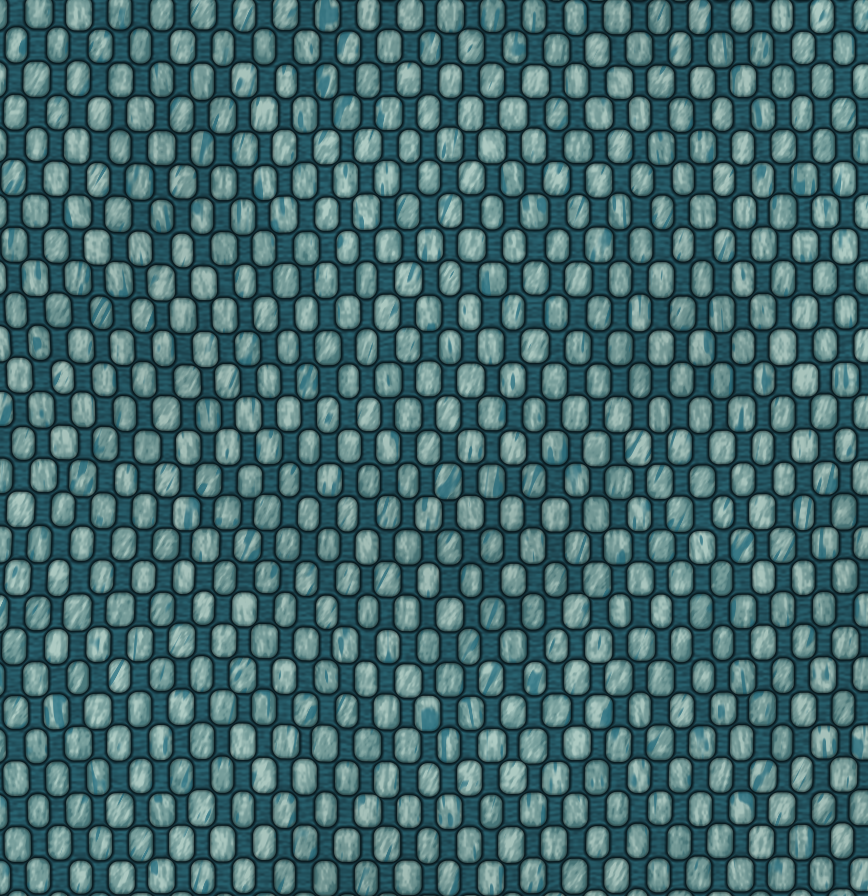
This texture is drawn by a WebGL 1 fragment shader. Its source:

```glsl
precision highp float;
uniform vec2 u_resolution;

#define REPEATS vec2(21.0, 27.0)
#define PHASE vec2(0.06, 0.08)
#define KNOT_HALF vec2(0.365, 0.515)
#define KNOT_ROUND 0.29
#define JITTER 0.07
#define INK vec3(0.03, 0.09, 0.11)
#define DEEP vec3(0.10, 0.23, 0.27)
#define TEAL vec3(0.15, 0.36, 0.41)
#define SHADE vec3(0.28, 0.46, 0.47)
#define MID vec3(0.45, 0.60, 0.59)
#define LIGHT vec3(0.66, 0.77, 0.74)
#define STREAK vec3(0.14, 0.42, 0.49)

float hash(vec2 p) {
  vec3 q = fract(p.xyx * 0.1031);
  q += dot(q, q.yzx + 33.33);
  return fract((q.x + q.y) * q.z);
}

float noise(vec2 p) {
  vec2 i = floor(p), f = fract(p);
  f = f * f * (3.0 - 2.0 * f);
  return mix(mix(hash(i), hash(i + vec2(1.0, 0.0)), f.x),
             mix(hash(i + vec2(0.0, 1.0)), hash(i + vec2(1.0)), f.x), f.y);
}

float roundBox(vec2 p, vec2 halfSize, float radius) {
  vec2 q = abs(p) - halfSize + radius;
  return length(max(q, 0.0)) + min(max(q.x, q.y), 0.0) - radius;
}

// Distance to the closest knot; returns its cell id and local position
float nearestKnot(vec2 p, out vec2 id, out vec2 local) {
  float best = 10.0;
  for (int j = -1; j <= 1; j++) {
    float row = floor(p.y) + float(j);
    float x = p.x + 0.5 * mod(row + 1.0, 2.0);
    vec2 cell = vec2(floor(x), row) + 50.0;
    vec2 rnd = vec2(hash(cell), hash(cell + 71.3)) - 0.5;
    vec2 f = vec2((fract(x) - 0.5) * 1.25, p.y - row - 0.5) + rnd * JITTER;
    vec2 size = KNOT_HALF + vec2(hash(cell + 19.7) - 0.5, rnd.x) * vec2(0.10, 0.05);
    float d = roundBox(f, size, KNOT_ROUND);
    if (d < best) {
      best = d;
      id = cell;
      local = f;
    }
  }
  return best;
}

// Ribbed dark yarn seen between the knots
vec3 gapColor(vec2 p, float d) {
  float rib = 0.5 + 0.5 * cos(6.2832 * (p.y * 5.0 + 0.6 * noise(p * 3.0)));
  float grain = noise(p * vec2(9.0, 14.0) + 7.0);
  vec3 yarn = mix(DEEP, TEAL, clamp(0.15 + 0.45 * rib + 0.7 * grain, 0.0, 1.15));
  return mix(INK, yarn, smoothstep(0.0, 0.13, d));
}

// Pale domed knot with slanted fibres and blue streaks
vec3 knotColor(vec2 f, vec2 id, float d) {
  float slant = mix(-0.15, 0.55, hash(id + 5.1));
  vec2 along = vec2(f.x + slant * f.y, f.y) + id * 7.0;
  float fibre = noise(along * vec2(10.0, 2.6));
  float fluff = noise(along * vec2(15.0, 9.0) + 31.0);
  float dome = smoothstep(0.0, 0.26, -d);
  float tone = 0.12 + 0.5 * dome + 0.65 * (fibre - 0.5) + 0.4 * (fluff - 0.5)
             + 0.3 * (hash(id + 2.7) - 0.5) - 0.18 * (f.x + f.y);
  vec3 col = mix(SHADE, MID, smoothstep(-0.05, 0.42, tone));
  col = mix(col, LIGHT, smoothstep(0.38, 0.95, tone));
  float blueness = hash(id + 43.0);
  float streak = noise(along * vec2(7.0, 1.7) + 90.0);
  col = mix(col, STREAK, 0.75 * smoothstep(0.92 - 0.32 * blueness, 1.05 - 0.25 * blueness, streak));
  return col * mix(0.68, 1.0, smoothstep(0.0, 0.09, -d));
}

void main() {
  vec2 uv = gl_FragCoord.xy / u_resolution;
  vec2 p = vec2(uv.x, 1.0 - uv.y) * REPEATS + PHASE;

  // Slight drift of the weave
  p += 0.22 * (vec2(noise(uv * 4.0 + 3.0), noise(uv * 4.0 + 23.0)) - 0.5);

  vec2 id, local;
  float d = nearestKnot(p, id, local);
  float edge = 0.7 * REPEATS.y / u_resolution.y;
  float cover = 1.0 - smoothstep(-edge, edge, d);
  vec3 col = mix(gapColor(p, d), knotColor(local, id, d), cover);

  // Soft uneven brightness over the cloth
  col *= 0.95 + 0.1 * noise(uv * 5.0 + 11.0);
  gl_FragColor = vec4(col, 1.0);
}
```
